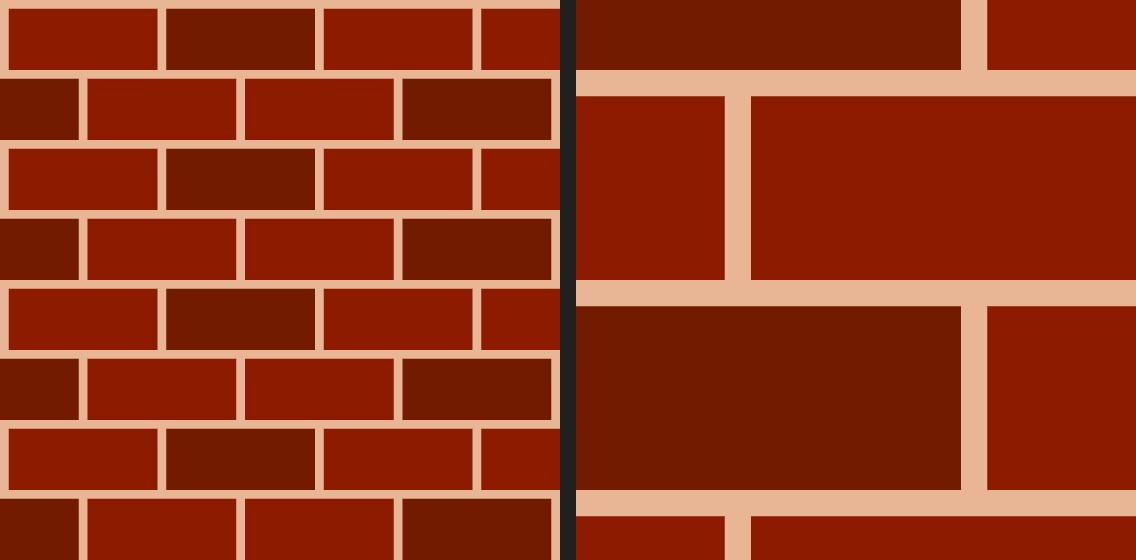
Left, the full canvas; right, a detail of the centre.
A three.js fragment shader for this pattern:

```glsl
varying vec2 vUv;

// Signed distance to a box centred on the origin
float boxDistance(vec2 p, vec2 halfSize) {
  vec2 d = abs(p) - halfSize;
  return length(max(d, 0.0)) + min(max(d.x, d.y), 0.0);
}

void main() {
  // One unit is the mortar width, 64 units span the canvas
  vec2 wall = vUv * 64.0 + vec2(-0.5, 0.5);
  float pixel = fwidth(wall.x);

  // Running bond: even courses shift by half a brick
  float course = floor(wall.y / 8.0);
  float oddCourse = mod(course, 2.0);
  wall.x += 9.0 * (1.0 - oddCourse);

  // Each 18 by 8 cell holds a 17 by 7 brick
  vec2 pitch = vec2(18.0, 8.0);
  float column = floor(wall.x / pitch.x);
  vec2 local = mod(wall, pitch) - 0.5 * pitch;
  float brick = clamp(0.5 - boxDistance(local, vec2(8.5, 3.5)) / pixel, 0.0, 1.0);

  // Every third brick is dark, one column later in odd courses
  float dark = 1.0 - step(0.5, mod(column - oddCourse, 3.0));

  vec3 mortarColor = vec3(0.91, 0.715, 0.585);
  vec3 brickColor = mix(vec3(0.55, 0.105, 0.0), vec3(0.45, 0.105, 0.0), dark);
  gl_FragColor = vec4(mix(mortarColor, brickColor, brick), 1.0);
}
```
